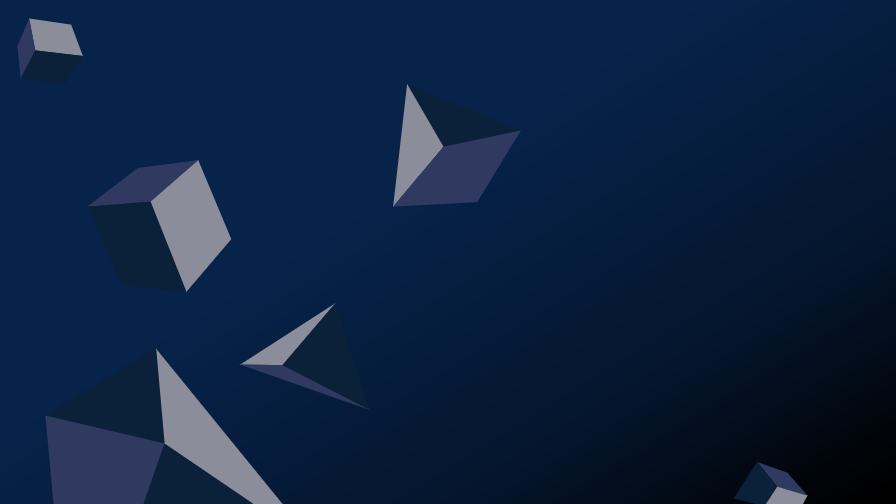
This background is drawn by a WebGL 1 fragment shader. Its source:

```glsl
precision highp float;

uniform vec2 u_resolution;

const vec2 CANVAS = vec2(16.0, 9.0);
const vec3 BLACK = vec3(0.0);
const vec3 MIDNIGHT = vec3(0.018, 0.083, 0.178);
const vec3 NAVY = vec3(0.027, 0.138, 0.292);
const vec3 SILVER = vec3(0.545, 0.553, 0.605);
const vec3 VIOLET = vec3(0.188, 0.229, 0.378);
const vec3 SHADE = vec3(0.043, 0.125, 0.222);

// Diagonal fade from the lower right corner to the upper left
vec3 backdrop(vec2 p) {
  vec2 slope = vec2(-0.62, 1.0);
  vec2 darkCorner = vec2(CANVAS.x, 0.0);
  float span = dot(vec2(-CANVAS.x, CANVAS.y), slope);
  float s = dot(p - darkCorner, slope) / span;
  vec3 low = mix(BLACK, MIDNIGHT, clamp((s - 0.02) / 0.24, 0.0, 1.0));
  return mix(low, NAVY, clamp((s - 0.26) / 0.34, 0.0, 1.0));
}

// Signed distance to the line a-b, negative on its left side
float edge(vec2 p, vec2 a, vec2 b) {
  vec2 along = normalize(b - a);
  return dot(p - a, vec2(along.y, -along.x));
}

// Convex quad with counterclockwise corners
vec3 face(vec3 base, vec3 tint, vec2 p, float pixel,
          vec2 a, vec2 b, vec2 c, vec2 d) {
  float dist = max(max(edge(p, a, b), edge(p, b, c)),
                   max(edge(p, c, d), edge(p, d, a)));
  return mix(base, tint, clamp(0.5 - dist / pixel, 0.0, 1.0));
}

// A triangle is a quad with one corner halfway along a side
vec3 triangle(vec3 base, vec3 tint, vec2 p, float pixel,
              vec2 a, vec2 b, vec2 c) {
  return face(base, tint, p, pixel, a, b, 0.5 * (b + c), c);
}

// Three faces meeting at a hub, inside a six-point rim
vec3 cube(vec3 base, vec2 p, float pixel, vec2 hub,
          vec2 r0, vec2 r1, vec2 r2, vec2 r3, vec2 r4, vec2 r5,
          vec3 tintA, vec3 tintB, vec3 tintC) {
  base = face(base, tintA, p, pixel, hub, r0, r1, r2);
  base = face(base, tintB, p, pixel, hub, r2, r3, r4);
  return face(base, tintC, p, pixel, hub, r4, r5, r0);
}

// Two triangles and a quad meeting at an apex
vec3 pyramid(vec3 base, vec2 p, float pixel, vec2 apex,
             vec2 r0, vec2 r1, vec2 r2, vec2 r3) {
  base = triangle(base, SHADE, p, pixel, apex, r0, r1);
  base = triangle(base, SILVER, p, pixel, apex, r1, r2);
  return face(base, VIOLET, p, pixel, apex, r2, r3, r0);
}

// Large pyramid that runs off the lower border
vec3 cornerPyramid(vec3 base, vec2 p, float pixel) {
  vec2 apex = vec2(2.94, 1.08);
  vec2 top = vec2(2.79, 2.77);
  vec2 left = vec2(0.81, 1.58);
  vec2 lowLeft = vec2(1.04, -0.9);
  vec2 lowRight = vec2(2.25, -0.9);
  vec2 right = vec2(5.69, -0.79);
  base = triangle(base, SHADE, p, pixel, apex, top, left);
  base = face(base, VIOLET, p, pixel, apex, left, lowLeft, lowRight);
  base = triangle(base, SHADE, p, pixel, apex, lowRight, right);
  return triangle(base, SILVER, p, pixel, apex, right, top);
}

void main() {
  vec2 p = gl_FragCoord.xy / u_resolution * CANVAS;
  float pixel = CANVAS.y / u_resolution.y;
  vec3 color = backdrop(p);

  // Cubes: upper left, middle left, lower right
  color = cube(color, p, pixel, vec2(0.63, 8.10),
               vec2(1.48, 8.00), vec2(1.27, 8.56), vec2(0.52, 8.67),
               vec2(0.31, 8.17), vec2(0.37, 7.60), vec2(1.17, 7.50),
               SILVER, VIOLET, SHADE);
  color = cube(color, p, pixel, vec2(2.69, 5.40),
               vec2(3.54, 6.14), vec2(2.46, 6.00), vec2(1.56, 5.31),
               vec2(2.17, 3.90), vec2(3.33, 3.79), vec2(4.13, 4.73),
               VIOLET, SHADE, SILVER);
  color = cube(color, p, pixel, vec2(13.88, 0.31),
               vec2(14.42, 0.15), vec2(14.06, 0.56), vec2(13.52, 0.75),
               vec2(13.10, 0.10), vec2(13.65, -0.04), vec2(14.23, -0.20),
               VIOLET, SHADE, SILVER);

  // Pyramids: upper middle, lower middle, lower left
  color = pyramid(color, p, pixel, vec2(7.92, 6.38),
                  vec2(9.30, 6.67), vec2(7.27, 7.50),
                  vec2(7.02, 5.31), vec2(8.52, 5.39));
  vec2 tail = vec2(6.60, 1.68);
  vec2 nose = vec2(4.29, 2.49);
  color = pyramid(color, p, pixel, vec2(5.04, 2.48),
                  tail, vec2(5.98, 3.58), nose, 0.5 * (nose + tail));
  color = cornerPyramid(color, p, pixel);

  gl_FragColor = vec4(color, 1.0);
}
```
